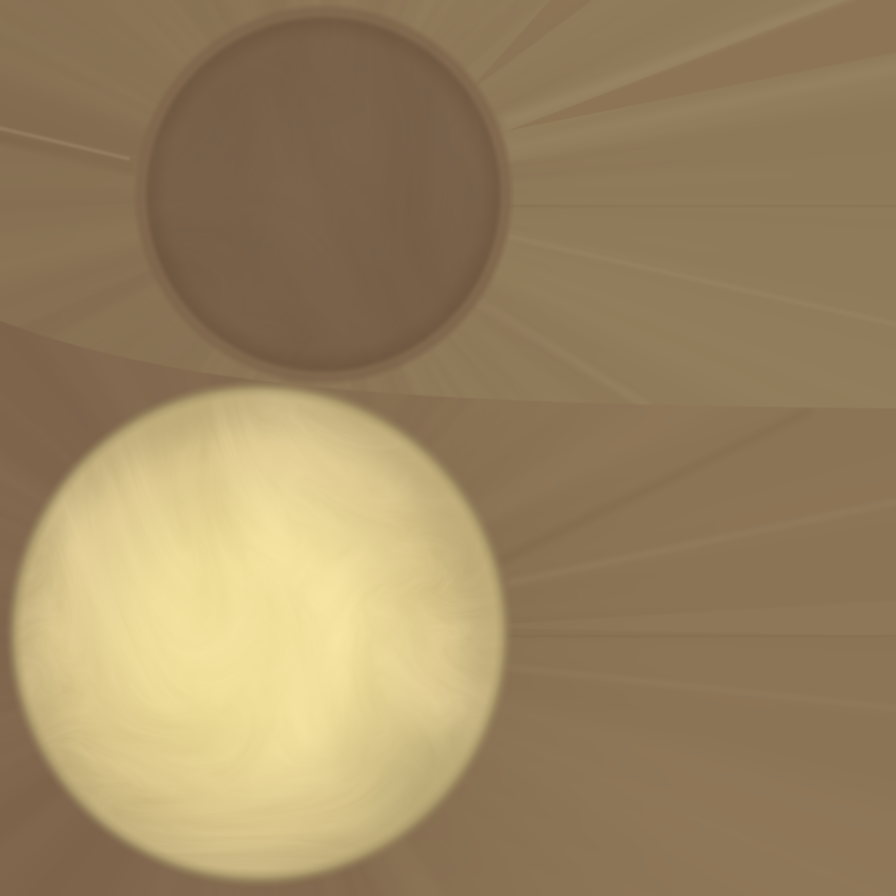
Give the GLSL for this background, as a Shadertoy shader.

```glsl
const float TAU = 6.2831853;

float hash(float n, float seed) {
    return fract(sin(n * 12.9898 + seed * 78.233) * 43758.547);
}

// Layered, warped sines, roughly in -1..1
float clouds(vec2 p, float scale) {
    p *= scale;
    float total = 0.0, weight = 0.55;
    for (int i = 0; i < 8; i++) {
        p = mat2(0.8, 0.6, -0.6, 0.8) * p * 1.7 + 1.3;
        p += 0.7 * sin(p.yx + float(i));
        total += weight * sin(p.x) * sin(p.y);
        weight *= 0.72;
    }
    return total;
}

// Angular bands with one sharp side, in -1..1
float rayBand(float turn, float count, float seed) {
    float x = turn * count;
    float id = floor(x);
    float here = hash(mod(id, count), seed);
    float next = hash(mod(id + 1.0, count), seed);
    return 2.0 * mix(here, next, smoothstep(0.55, 1.0, x - id)) - 1.0;
}

float rays(vec2 p, vec2 center, float seed) {
    vec2 d = p - center;
    float turn = fract(atan(d.y, d.x) / TAU);
    float side = 1.0 - 0.5 * smoothstep(0.15, 0.6, d.x);
    float coarse = 0.55 * rayBand(turn, 29.0, seed);
    float middle = 0.35 * rayBand(turn, 67.0, seed + 1.0);
    float fine = 0.25 * rayBand(turn, 173.0, seed + 2.0);
    return coarse + (middle + fine) * side;
}

float wedge(vec2 p, vec2 apex, float low, float high) {
    vec2 d = p - apex;
    float angle = atan(d.y, d.x);
    float inside = smoothstep(low - 0.008, low + 0.008, angle);
    return inside * (1.0 - smoothstep(high - 0.008, high + 0.008, angle));
}

float streak(vec2 p, vec2 a, vec2 b, float width) {
    vec2 pa = p - a, ba = b - a;
    float t = clamp(dot(pa, ba) / dot(ba, ba), 0.0, 1.0);
    return 1.0 - smoothstep(0.0, width, length(pa - ba * t));
}

vec3 upperField(vec2 p, vec2 center) {
    vec3 umber = vec3(0.530, 0.440, 0.325);
    vec3 olive = vec3(0.560, 0.478, 0.350);
    vec3 col = mix(umber, olive, smoothstep(0.0, 0.75, p.x));
    col += vec3(0.018, 0.021, 0.014) * rays(p, center, 3.0);
    // Broad brown wedges and pale edges at the upper right
    col = mix(col, vec3(0.545, 0.450, 0.330), 0.9 * wedge(p, vec2(0.566, 0.854), 0.199, 0.367));
    col = mix(col, vec3(0.540, 0.445, 0.325), 0.7 * wedge(p, vec2(0.520, 0.895), 0.64, 0.84));
    col += 0.025 * streak(p, vec2(0.57, 0.866), vec2(0.95, 1.005), 0.014);
    col += 0.018 * streak(p, vec2(0.57, 0.835), vec2(1.0, 0.925), 0.014);
    col += 0.018 * streak(p, vec2(0.57, 0.735), vec2(1.0, 0.638), 0.006);
    col += 0.020 * streak(p, vec2(0.53, 0.665), vec2(0.72, 0.548), 0.010);
    col += 0.055 * streak(p, vec2(0.0, 0.857), vec2(0.143, 0.823), 0.004);
    col -= 0.022 * streak(p, vec2(0.0, 0.845), vec2(0.145, 0.813), 0.013);
    return col - 0.018 * streak(p, vec2(0.56, 0.770), vec2(1.0, 0.770), 0.003);
}

vec3 lowerField(vec2 p, vec2 center) {
    vec3 shade = vec3(0.500, 0.400, 0.300);
    vec3 tan_ = vec3(0.553, 0.460, 0.340);
    vec3 col = mix(shade, tan_, smoothstep(0.05, 0.80, p.x));
    col += vec3(0.016, 0.017, 0.013) * rays(p, center, 11.0);
    col += 0.014 * wedge(p, vec2(0.50, 0.300), -0.02, 0.06);
    col -= 0.018 * streak(p, vec2(0.56, 0.375), vec2(0.90, 0.540), 0.012);
    col += 0.018 * streak(p, vec2(0.57, 0.350), vec2(1.0, 0.440), 0.008);
    col += 0.014 * streak(p, vec2(0.57, 0.255), vec2(1.0, 0.210), 0.008);
    return col - 0.015 * streak(p, vec2(0.56, 0.290), vec2(1.0, 0.290), 0.003);
}

vec3 drawDarkDisc(vec3 col, vec2 p, vec2 center) {
    float r = length(p - center);
    float mottle = clouds(p, 7.0);
    vec3 face = vec3(0.468, 0.375, 0.285) + 0.011 * mottle;
    face -= 0.028 * smoothstep(0.170, 0.198, r);
    vec3 rim = vec3(0.495, 0.397, 0.297) + 0.006 * mottle;
    col = mix(col, rim, 0.85 * (1.0 - smoothstep(0.205, 0.215, r)));
    return mix(col, face, 1.0 - smoothstep(0.193, 0.202, r));
}

vec3 drawBrightDisc(vec3 col, vec2 p, vec2 center) {
    float r = length(p - center);
    float mottle = clouds(p, 6.0);
    float glow = length(p - center + vec2(0.008, 0.008)) - 0.012 * mottle;
    vec3 face = mix(vec3(0.945, 0.880, 0.615), vec3(0.870, 0.790, 0.560), smoothstep(0.08, 0.215, glow));
    face = mix(face, vec3(0.755, 0.680, 0.480), smoothstep(0.195, 0.268, glow));
    face += vec3(0.022, 0.022, 0.028) * mottle;
    // Olive hollow at the lower right
    float hollow = exp(-dot(p - vec2(0.465, 0.130), p - vec2(0.465, 0.130)) / 0.004);
    face = mix(face, vec3(0.700, 0.650, 0.445), 0.5 * hollow);
    face = mix(face, vec3(0.610, 0.540, 0.375), smoothstep(0.262, 0.281, r));
    return mix(col, face, 1.0 - smoothstep(0.270, 0.285, r));
}

void mainImage(out vec4 fragColor, in vec2 fragCoord) {
    vec2 p = fragCoord / iResolution.xy;
    vec2 darkCenter = vec2(0.361, 0.783);
    vec2 brightCenter = vec2(0.289, 0.293);
    // Curved border between the two ray fields
    float border = 0.542 + 0.100 * exp(-3.8 * p.x);
    float upper = smoothstep(-0.0015, 0.0015, p.y - border);
    vec3 col = mix(lowerField(p, brightCenter), upperField(p, darkCenter), upper);
    col = drawDarkDisc(col, p, darkCenter);
    col = drawBrightDisc(col, p, brightCenter);
    fragColor = vec4(col, 1.0);
}
```
